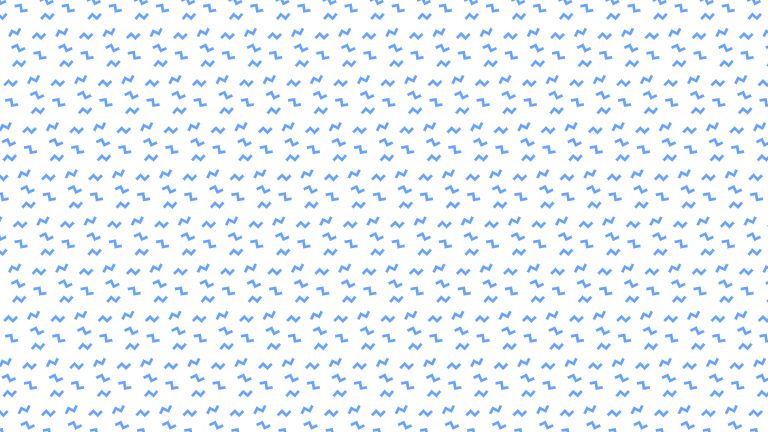
Give the GLSL for this pattern, as a Shadertoy shader.

```glsl
// Small blue zigzag strokes scattered on white: five tilted marks per tile.
// Tiles form a square grid whose rows slide sideways by a fixed fraction,
// and each mark is a union of box distances, repeated by rounding.

const float TILE_SIZE = 0.10914;               // tile side, in canvas heights
const float ROW_SHIFT = 0.4;                   // sideways slide per row, in tiles
const vec2  GRID_ANCHOR = vec2(-1.633, 0.893); // first mark from the centre, in tiles
const float SEGMENT_LENGTH = 0.128;
const float STROKE_WIDTH = 0.058;
const vec3  PAPER = vec3(1.0);
const vec3  INK = vec3(0.40, 0.64, 1.0);

// Offset in the tile (xy) and counter-clockwise tilt in radians (z)
const int MARK_COUNT = 5;
const vec3 MARKS[MARK_COUNT] = vec3[MARK_COUNT](
    vec3(0.0, 0.0, 0.33),
    vec3(0.515, -0.075, 0.0),
    vec3(0.075, -0.33, -0.35),
    vec3(0.535, -0.485, -0.62),
    vec3(0.095, -0.66, 0.08));

vec2 rotate(vec2 p, float angle) {
    float c = cos(angle), s = sin(angle);
    return vec2(c * p.x - s * p.y, s * p.x + c * p.y);
}

float boxDistance(vec2 p, vec2 halfSize) {
    vec2 d = abs(p) - halfSize;
    return length(max(d, 0.0)) + min(max(d.x, d.y), 0.0);
}

// Three equal segments at right angles, with square ends and sharp corners
float zigzagDistance(vec2 p, float len, float width) {
    p = rotate(p, -0.25 * 3.14159);   // x follows the rising strokes
    if (p.y < 0.0) p = -p;            // half-turn symmetry
    float halfWidth = 0.5 * width;
    float middle = boxDistance(p, vec2(halfWidth, 0.5 * len + halfWidth));
    vec2 armCentre = 0.5 * vec2(halfWidth - len, len);
    float arm = boxDistance(p - armCentre, vec2(0.5 * (len + halfWidth), halfWidth));
    return min(middle, arm);
}

// Offset from the nearest point of the row-shifted grid
vec2 repeatShifted(vec2 p, float shift) {
    float row = round(p.y);
    p.x += shift * row;
    return vec2(p.x - round(p.x), p.y - row);
}

void mainImage(out vec4 fragColor, in vec2 fragCoord) {
    float pixelsPerTile = iResolution.y * TILE_SIZE;
    vec2 p = (fragCoord - 0.5 * iResolution.xy) / pixelsPerTile - GRID_ANCHOR;

    float dist = 1.0;
    for (int i = 0; i < MARK_COUNT; i++) {
        vec2 local = rotate(repeatShifted(p - MARKS[i].xy, ROW_SHIFT), -MARKS[i].z);
        dist = min(dist, zigzagDistance(local, SEGMENT_LENGTH, STROKE_WIDTH));
    }

    // One-pixel edge smoothing
    float coverage = clamp(0.5 - dist * pixelsPerTile, 0.0, 1.0);
    fragColor = vec4(mix(PAPER, INK, coverage), 1.0);
}
```
